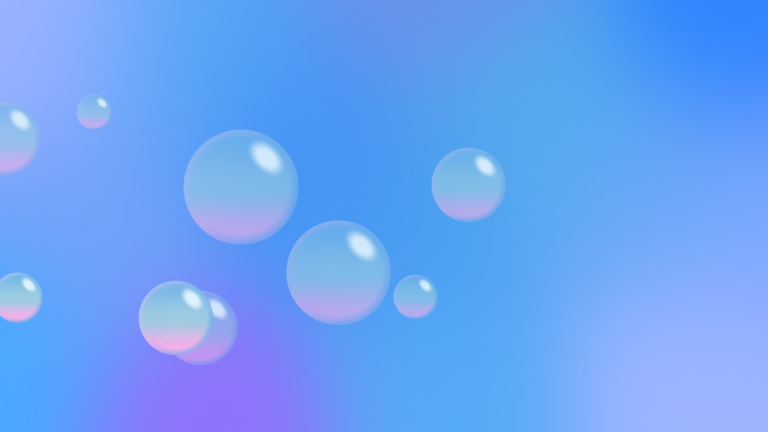
Reproduce this background procedurally as a WebGL 2 fragment shader.

```glsl
#version 300 es
precision highp float;
// Glossy translucent bubbles drifting over a soft blue and violet mesh gradient.

uniform vec2 u_resolution;
out vec4 fragColor;

// Gradient anchors, in canvas heights, and the colour each one holds.
const vec2 ANCHORS[14] = vec2[](
  vec2(0.10, 0.90), vec2(0.45, 0.86), vec2(0.70, 0.65), vec2(1.00, 1.03),
  vec2(1.22, 0.74), vec2(1.70, 0.92), vec2(1.60, 0.15), vec2(1.03, 0.12),
  vec2(0.48, 0.03), vec2(0.00, 0.15), vec2(0.22, 0.50), vec2(1.45, 0.56),
  vec2(1.78, 0.52), vec2(0.93, 0.45));
const vec3 TINTS[14] = vec3[](
  vec3(0.61, 0.70, 1.00), vec3(0.33, 0.65, 0.97), vec3(0.26, 0.57, 0.96),
  vec3(0.43, 0.56, 0.92), vec3(0.31, 0.68, 0.92), vec3(0.18, 0.51, 1.00),
  vec3(0.62, 0.71, 1.00), vec3(0.34, 0.67, 0.97), vec3(0.57, 0.44, 0.98),
  vec3(0.28, 0.67, 1.00), vec3(0.46, 0.63, 0.98), vec3(0.40, 0.66, 0.96),
  vec3(0.50, 0.66, 1.00), vec3(0.29, 0.61, 0.95));

// Bubbles from back to front: centre, radius, opacity.
const vec4 BUBBLES[9] = vec4[](
  vec4(0.558, 0.567, 0.133, 0.60), vec4(0.784, 0.369, 0.121, 0.60),
  vec4(1.085, 0.572, 0.086, 0.60), vec4(0.962, 0.313, 0.051, 0.60),
  vec4(0.464, 0.241, 0.086, 0.50), vec4(0.407, 0.264, 0.086, 0.92),
  vec4(0.041, 0.311, 0.058, 0.95), vec4(0.218, 0.741, 0.041, 0.55),
  vec4(0.009, 0.679, 0.085, 0.60));

// Normalised Gaussian blend of all anchors.
vec3 meshGradient(vec2 p) {
  vec3 sum = vec3(0.0);
  float total = 0.0;
  for (int i = 0; i < 14; i++) {
    vec2 d = p - ANCHORS[i];
    float weight = exp(-15.0 * dot(d, d));
    sum += weight * TINTS[i];
    total += weight;
  }
  return sum / total;
}

vec3 addBubble(vec3 backdrop, vec2 p, vec4 bubble, float pixel) {
  vec2 q = (p - bubble.xy) / bubble.z;
  float r = length(q);
  float mask = 1.0 - smoothstep(-pixel, pixel, (r - 1.0) * bubble.z);

  // Body: blue crown, pale aqua middle, pink base.
  vec3 body = mix(vec3(0.62, 0.81, 0.88), vec3(0.46, 0.72, 0.90), smoothstep(0.0, 1.0, q.y));
  body = mix(body, vec3(0.97, 0.70, 0.91), smoothstep(0.0, -0.8, q.y));

  // Rim: lavender on the upper left, blue on the lower right.
  float side = dot(q, vec2(0.707, -0.707));
  float rim = smoothstep(0.80, 1.0, r);
  body = mix(body, vec3(0.78, 0.76, 0.96), 0.6 * rim * smoothstep(0.1, -0.9, side));
  body = mix(body, vec3(0.42, 0.66, 0.93), 0.7 * rim * smoothstep(-0.2, 0.8, side));
  vec3 color = mix(backdrop, body, bubble.w);

  // Tilted soft highlight.
  vec2 h = q - vec2(0.44, 0.51);
  h = vec2(h.x - h.y, h.x + h.y) * 0.707 / vec2(0.43, 0.26);
  float shine = 1.0 - smoothstep(0.35, 1.0, length(h));
  color = mix(color, vec3(0.88, 0.95, 1.0), shine * mix(0.65, 1.0, bubble.w));
  return mix(backdrop, color, mask);
}

void main() {
  vec2 p = gl_FragCoord.xy / u_resolution.y;
  vec3 color = meshGradient(p);
  for (int i = 0; i < 9; i++) {
    color = addBubble(color, p, BUBBLES[i], 0.8 / u_resolution.y);
  }
  fragColor = vec4(color, 1.0);
}
```
